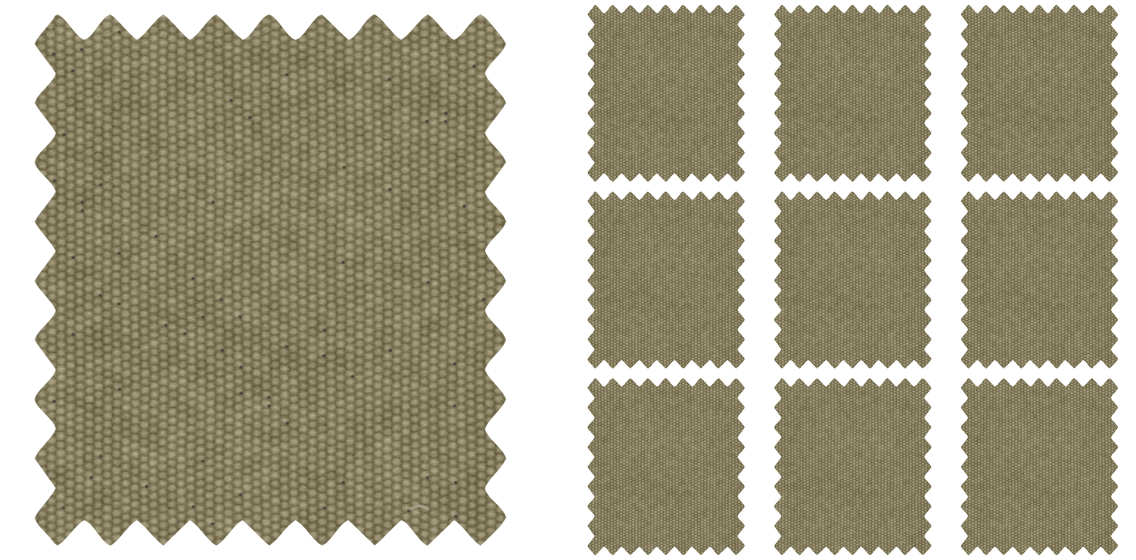
Left: one tile. Right: repeated 3 by 3.
Write a Shadertoy shader that draws this texture.

```glsl
// A swatch of khaki canvas cloth with pinked (zigzag) edges on white.
// Staggered oval stitches form the weave; wrapped gradient noise bends and
// wears it, and four triangle waves cut the outline.

const vec2 WEAVE = vec2(60.0, 66.0);            // stitches across and down the canvas
const vec2 SWATCH_MIN = vec2(0.0620, 0.0260);   // outermost tooth tips
const vec2 SWATCH_MAX = vec2(0.9035, 0.9740);
const vec2 TOOTH_DEPTH = vec2(0.0375, 0.0450);
const vec2 TOOTH_PITCH = vec2(0.0944, 0.1058);
const vec2 FIRST_TIP = vec2(0.1029, 0.0755);
const float TOOTH_ROUNDING = 0.85;
const float BEND = 0.0035;                      // waviness of the threads
const float STITCH_VARIATION = 0.20;
const float FIBRE = 0.28;
const float PIT_SHARE = 0.025;                  // stitches with a dark gap beside them
const vec2 LINT_POS = vec2(0.749, 0.097);
const vec3 PAPER = vec3(1.0);
const vec3 THREAD_DARK = vec3(0.39, 0.36, 0.24);
const vec3 THREAD_LIGHT = vec3(0.65, 0.62, 0.50);
const vec3 PIT = vec3(0.25, 0.25, 0.23);
const vec3 LINT = vec3(0.70, 0.68, 0.60);

float hash(vec2 p) {
    vec3 q = fract(p.xyx * 0.1031);
    q += dot(q, q.yzx + 33.33);
    return fract((q.x + q.y) * q.z);
}

// Dot product of a random unit gradient with the offset from its lattice point
float corner(vec2 cell, vec2 offset, vec2 period) {
    float angle = 6.2832 * hash(mod(cell, period) + 7.0);
    return dot(vec2(cos(angle), sin(angle)), offset);
}

// Gradient noise that wraps after a whole number of cells
float noise(vec2 uv, vec2 period) {
    vec2 p = uv * period, i = floor(p), f = p - i;
    vec2 u = f * f * f * (f * (f * 6.0 - 15.0) + 10.0);
    vec2 e = vec2(1.0, 0.0);
    float low = mix(corner(i, f, period), corner(i + e, f - e, period), u.x);
    float high = mix(corner(i + e.yx, f - e.yx, period), corner(i + 1.0, f - 1.0, period), u.x);
    return mix(low, high, u.y);
}

// Triangle wave: 0 at each tip, 1 in each notch, flanks rounded at random
float tooth(float s, float side) {
    float tip = floor(s + 0.5);
    float t = 2.0 * abs(s - tip);
    float flank = 2.0 * tip + step(tip, s);
    float rounding = TOOTH_ROUNDING * hash(vec2(flank + 40.0, side * 17.0));
    return mix(t, smoothstep(0.0, 1.0, t), rounding);
}

// Approximate distance to the cut edge, positive inside the cloth
float swatch(vec2 uv) {
    vec2 s = (uv - FIRST_TIP) / TOOTH_PITCH;
    vec2 nearMin = uv - SWATCH_MIN - TOOTH_DEPTH * vec2(tooth(s.y, 1.0), tooth(s.x, 2.0));
    vec2 nearMax = SWATCH_MAX - uv - TOOTH_DEPTH * vec2(tooth(s.y, 3.0), tooth(s.x, 4.0));
    vec2 inside = min(nearMin, nearMax);
    return 0.75 * min(inside.x, inside.y);
}

vec3 cloth(vec2 uv) {
    // Bend the threads, then shift every other column by half a stitch
    vec2 bend = vec2(noise(uv, vec2(5.0)), noise(uv + 0.37, vec2(6.0)));
    vec2 p = (uv + BEND * bend) * WEAVE;
    p.y += 0.5 * mod(floor(p.x), 2.0);
    vec2 id = mod(floor(p), WEAVE);
    vec2 q = fract(p) - 0.5;

    // Oval stitch, lit from above
    float body = 1.0 - smoothstep(0.2, 1.25, length(q * vec2(1.95, 2.05)));
    float tone = 0.19 + 0.70 * body + 0.22 * q.y * body;

    // Uneven stitches, fibres and broad fading
    tone += STITCH_VARIATION * (hash(id + 3.0) - 0.5);
    tone += FIBRE * noise(uv, vec2(150.0, 230.0));
    tone += 0.16 * noise(uv, vec2(24.0)) + 0.08 * noise(uv, vec2(4.0));
    vec3 color = mix(THREAD_DARK, THREAD_LIGHT, clamp(tone, -0.2, 1.2));

    // Occasional dark gaps between stitches
    float pit = step(hash(id + 91.0), PIT_SHARE);
    pit *= 1.0 - smoothstep(0.08, 0.28, length(q - vec2(0.28, -0.34)));
    color = mix(color, PIT, 0.85 * pit);

    // A bent wisp of lint
    vec2 l = uv - LINT_POS;
    float wisp = 1.0 - smoothstep(0.001, 0.004, abs(l.y + 0.35 * abs(l.x)));
    wisp *= 1.0 - smoothstep(0.014, 0.020, abs(l.x));
    return mix(color, LINT, 0.75 * wisp);
}

void mainImage(out vec4 fragColor, in vec2 fragCoord) {
    vec2 uv = fragCoord / iResolution.xy;
    float pixel = 1.0 / min(iResolution.x, iResolution.y);
    float cover = smoothstep(-0.7 * pixel, 0.7 * pixel, swatch(uv));
    fragColor = vec4(mix(PAPER, cloth(uv), cover), 1.0);
}
```
